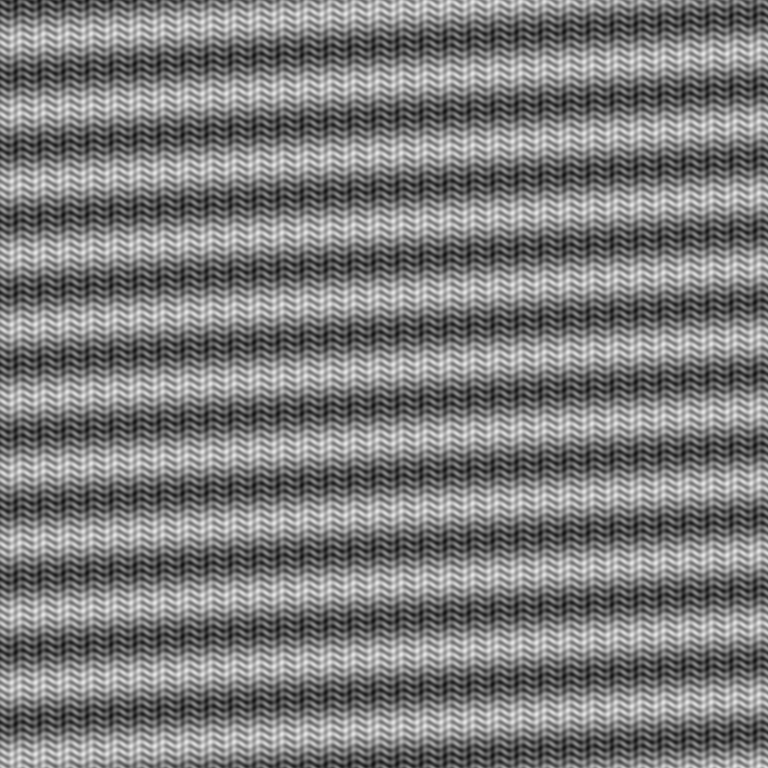
A Shadertoy shader for this pattern:

```glsl
// Gray woven cloth: broad, softly tilted light and dark bands under a fine knit.
// Cosine waves at one, three and nine times the band frequency form the bands,
// the cells and the threads; a bend in the thread rows draws the curled stitches.

const float TAU = 6.2831853;

const float BAND_COUNT = 10.7;      // bands up the canvas
const float BAND_SLOPE = 0.082;     // rise of a band across the canvas
const float BAND_START = 0.479;     // height of one light crest at the left edge
const float BAND_CONTRAST = 0.21;

const float CELL_COUNT = 32.2;      // knit cells across the canvas
const float CELL_CENTER = 0.362;    // center line of one cell
const float CELL_SWELL = 0.22;      // extra band contrast at cell centers

const float THREADS_PER_CELL = 3.0;
const float ROW_COUNT = 96.5;       // thread rows up the canvas
const float ROW_BEND = 0.30;        // sideways curl of a row, in row heights
const float ROW_CONTRAST = 0.06;
const float STITCH_CONTRAST = 0.12; // extra row contrast between cell centers
const float COLUMN_CONTRAST = 0.11;

const float MID_GRAY = 0.495;
const float DARKEST = 0.08;
const float LIGHTEST = 0.94;

float wave(float cycles) {
    return cos(TAU * cycles);
}

// Fades out a wave too fine for the current canvas size.
float detailFade(float frequency) {
    return 1.0 - smoothstep(0.3, 0.5, frequency / iResolution.y);
}

// Broad tilted stripes, stronger along the center of each cell.
float bands(vec2 p, float cellWave) {
    float crest = BAND_START + BAND_SLOPE * p.x;
    float swell = 1.0 + CELL_SWELL * cellWave * detailFade(CELL_COUNT);
    return BAND_CONTRAST * swell * wave(BAND_COUNT * (p.y - crest));
}

// Upright threads at cell centers, slanted stitches between them.
float knit(vec2 p, float cell, float cellWave) {
    float stitch = 0.5 - 0.5 * cellWave;
    float bend = -ROW_BEND * sin(TAU * cell);
    float rows = wave(ROW_COUNT * p.y + bend);
    float columns = -wave(THREADS_PER_CELL * cell);

    float rowPart = (ROW_CONTRAST + STITCH_CONTRAST * stitch) * rows;
    float columnPart = COLUMN_CONTRAST * (1.0 - 0.7 * stitch) * columns;
    return rowPart * detailFade(ROW_COUNT)
         + columnPart * detailFade(CELL_COUNT * THREADS_PER_CELL);
}

void mainImage(out vec4 fragColor, in vec2 fragCoord) {
    vec2 p = fragCoord / iResolution.y;

    float cell = CELL_COUNT * (p.x - CELL_CENTER);
    float cellWave = wave(cell);

    float gray = MID_GRAY + bands(p, cellWave) + knit(p, cell, cellWave);
    fragColor = vec4(vec3(clamp(gray, DARKEST, LIGHTEST)), 1.0);
}
```
